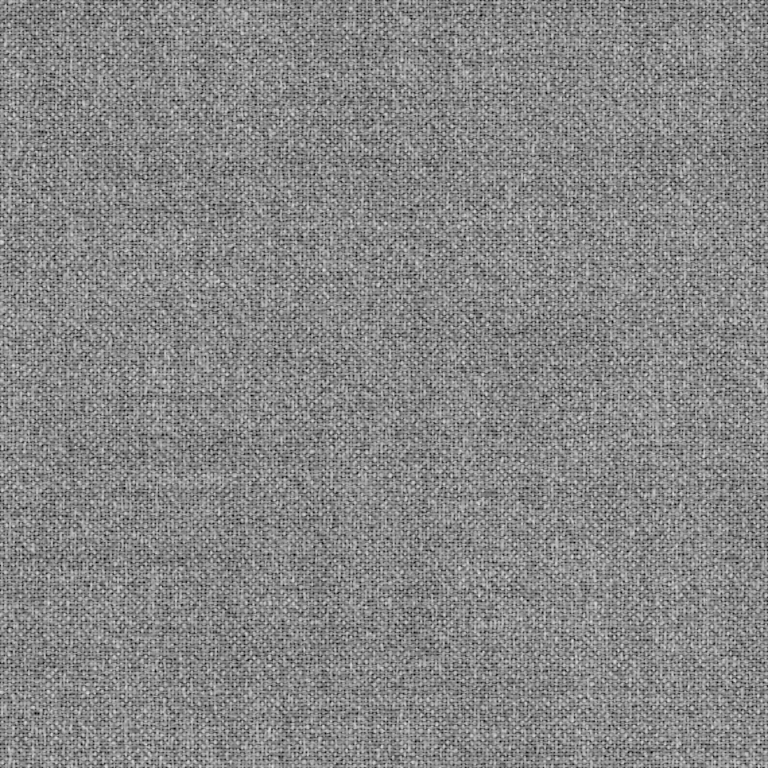
Give the GLSL for this texture, as a WebGL 1 fragment shader.

```glsl
precision highp float;
// Grey linen cloth: interlaced light dashes, dark pockets between them, faint straight slubs.

uniform vec2 u_resolution;

#define THREADS 198.0       // threads across the canvas
#define WANDER 0.22         // sideways drift of threads, in thread widths
#define MEAN_GREY 0.525
#define RELIEF 0.50         // depth of the pockets between threads
#define WARP_LIFT 0.10      // how much lighter the warp is than the weft
#define IRREGULAR 0.12      // share of crossings that break the plain weave
#define CROSSING_VARY 0.06  // brightness spread of single crossings
#define STREAK 0.065        // brightness spread of whole threads
#define CLOUD 0.022         // broad mottling
#define GRAIN 0.21          // fibre noise
#define GRAIN_SCALE 330.0
#define SAMPLES 3           // antialiasing samples per axis

float hash(vec2 p) {
  vec3 q = fract(vec3(p.xyx) * 0.1031);
  q += dot(q, q.yzx + 33.33);
  return fract((q.x + q.y) * q.z);
}

float noise(vec2 p) {
  vec2 cell = floor(p);
  vec2 f = fract(p);
  f = f * f * (3.0 - 2.0 * f);
  float low = mix(hash(cell), hash(cell + vec2(1.0, 0.0)), f.x);
  float high = mix(hash(cell + vec2(0.0, 1.0)), hash(cell + 1.0), f.x);
  return mix(low, high, f.y);
}

// Noise centred on zero, with a separate pattern for each seed.
float signedNoise(vec2 p, float seed) {
  return noise(p + seed * 37.0) - 0.5;
}

// Fine noise whose broad part is removed by subtracting its neighbours.
float fibreGrain(vec2 p) {
  float beside = noise(p + vec2(1.5, 0.0));
  float above = noise(p + vec2(0.0, 1.5));
  return noise(p) - 0.5 * (beside + above);
}

// One where the warp lies on top: a checkerboard with random faults.
float warpOnTop(vec2 id) {
  float fault = step(hash(id + 71.0), IRREGULAR);
  return mod(id.x + id.y + fault, 2.0);
}

// Brightness offset of the cloth at a point measured in threads.
float weave(vec2 p) {
  vec2 drift = vec2(signedNoise(p * vec2(0.9, 0.4), 1.0),
                    signedNoise(p * vec2(0.4, 0.9), 2.0));
  p += WANDER * 2.0 * drift;
  vec2 id = floor(p);
  vec2 f = 2.0 * fract(p) - 1.0;

  // Dash ends cover the middle of each side, so pockets sink at the corners.
  float warp = warpOnTop(id);
  vec2 local = mix(f.yx, f, warp);
  local *= local;
  float depth = 0.45 + 1.1 * hash(floor(p + 0.5) + 23.0);
  float pocket = local.x * (0.3 + 0.7 * local.y) * depth;

  // Thin straight slubs run along each thread and fade in and out.
  float warpStreak = signedNoise(vec2(id.x + 0.5, p.y * 0.022), 3.0);
  float weftStreak = signedNoise(vec2(p.x * 0.022, id.y + 0.5), 4.0);

  return RELIEF * (0.178 - pocket)
       + WARP_LIFT * (warp - 0.5)
       + CROSSING_VARY * (hash(id + 11.0) - 0.5)
       + STREAK * (warpStreak + weftStreak);
}

void main() {
  float size = min(u_resolution.x, u_resolution.y);
  vec2 uv = gl_FragCoord.xy / size;

  // Average the weave over the area of the pixel.
  float cloth = 0.0;
  for (int j = 0; j < SAMPLES; j++) {
    for (int i = 0; i < SAMPLES; i++) {
      vec2 offset = (vec2(float(i), float(j)) + 0.5) / float(SAMPLES) - 0.5;
      cloth += weave((uv + offset / size) * THREADS);
    }
  }
  cloth /= float(SAMPLES * SAMPLES);

  float cloud = signedNoise(uv * 6.0, 5.0) + 0.6 * signedNoise(uv * 15.0, 6.0);
  float grain = fibreGrain(uv * GRAIN_SCALE);

  float grey = MEAN_GREY + cloth + CLOUD * cloud + GRAIN * grain;
  gl_FragColor = vec4(vec3(clamp(grey, 0.0, 1.0)), 1.0);
}
```
